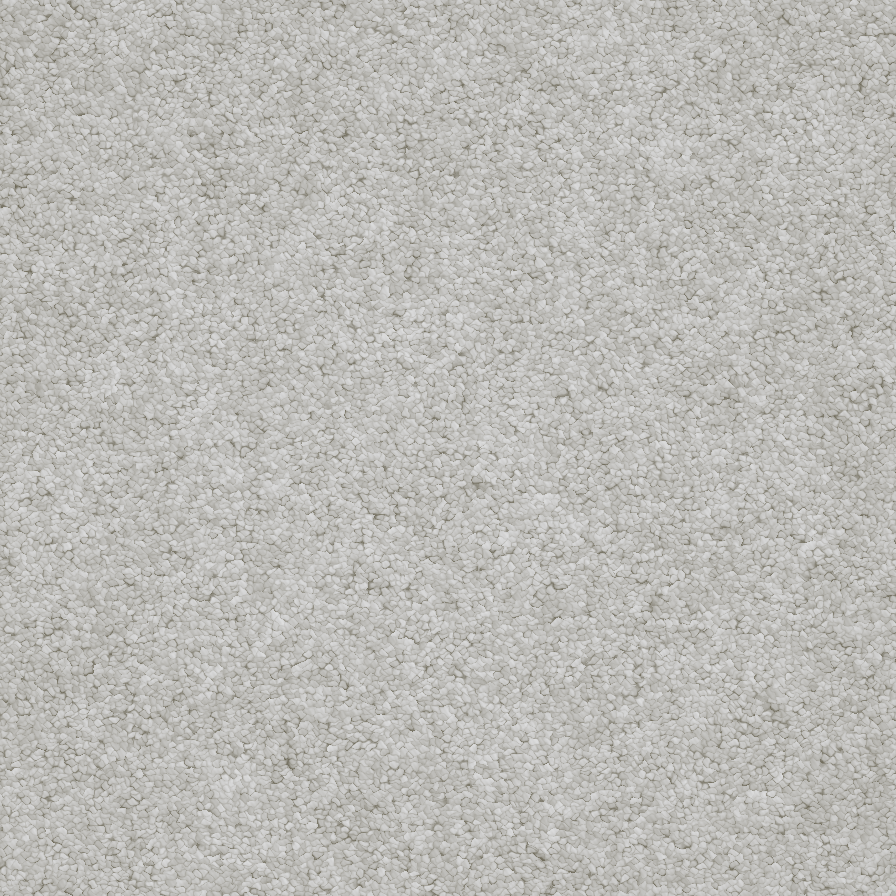
Write a WebGL 2 fragment shader that draws this texture.

```glsl
#version 300 es
precision highp float;

uniform vec2 u_resolution;
out vec4 outColor;

vec3 hash3(vec2 cell) {
    vec3 q = fract(cell.xyx * vec3(0.1031, 0.1030, 0.0973));
    q += dot(q, q.yxz + 33.33);
    return fract((q.xxy + q.yzz) * q.zyx);
}

// Oval cells at random tilts: nearest distance, second distance, cell tone, crosswise position
vec4 tufts(vec2 p) {
    vec2 home = floor(p);
    vec4 nearest = vec4(9.0, 9.0, 0.0, 0.0);
    for (int j = -1; j <= 1; j++) {
        for (int i = -1; i <= 1; i++) {
            vec2 cell = home + vec2(i, j);
            vec3 rnd = hash3(cell);
            vec2 d = p - cell - 0.05 - 0.9 * rnd.xy;
            float tilt = 2.2 * fract(rnd.z * 7.31) - 1.4;
            float c = cos(tilt), s = sin(tilt);
            d = vec2(c * d.x + s * d.y, c * d.y - s * d.x);
            float dist = length(d * vec2(0.82, 1.25));
            if (dist < nearest.x) {
                nearest = vec4(dist, nearest.x, rnd.z, d.y);
            } else {
                nearest.y = min(nearest.y, dist);
            }
        }
    }
    return nearest;
}

// Layered sines, each turned and bent by the previous one
float mottling(vec2 p) {
    float sum = 0.0, weight = 0.5;
    for (int i = 0; i < 5; i++) {
        sum += weight * sin(p.x + 1.3 * sin(p.y * 0.8)) * sin(p.y + 1.1 * sin(p.x * 0.7 + 2.0));
        p = mat2(1.36, 1.08, -1.08, 1.36) * p + 3.7;
        weight *= 0.75;
    }
    return sum;
}

void main() {
    vec2 uv = gl_FragCoord.xy / u_resolution;

    // Wavering rows, with smaller kinks that roughen each outline
    vec2 bend = 0.0025 * sin(uv.yx * vec2(47.0, 39.0) + 3.0 * sin(uv * 17.0));
    bend += 0.0009 * sin(uv.yx * vec2(610.0, 540.0) + 2.0 * sin(uv * 230.0));
    vec4 tuft = tufts((uv + bend) * vec2(122.0, 148.0));

    // Rounded pile: soft seams of uneven depth, and small pits where tufts part
    float depth = fract(tuft.z * 13.7);
    float seam = 1.0 - smoothstep(0.0, 0.42, tuft.y - tuft.x);
    float pit = smoothstep(0.5, 0.8, tuft.x) * smoothstep(0.2, 0.9, depth);
    float tone = 0.776 + 0.09 * (tuft.z - 0.5);
    tone += 0.035 * clamp(tuft.w * 2.0, -1.0, 1.0);
    tone -= (0.035 + 0.075 * depth) * seam + 0.15 * pit;

    // Fine fibres
    tone += 0.01 * sin(uv.x * 1130.0 + uv.y * 710.0 + 20.0 * tuft.z);

    // Broad shading of the pile, darker toward the borders
    tone += 0.018 * mottling(uv * vec2(23.0, 18.0));
    tone += 0.01 - 0.045 * dot(uv - vec2(0.47, 0.48), uv - vec2(0.47, 0.48));

    vec3 color = mix(vec3(0.59, 0.58, 0.54), vec3(0.83), (tone - 0.59) / 0.24);
    color.b = min(color.b, color.g);
    outColor = vec4(clamp(color, 0.0, 1.0), 1.0);
}
```
